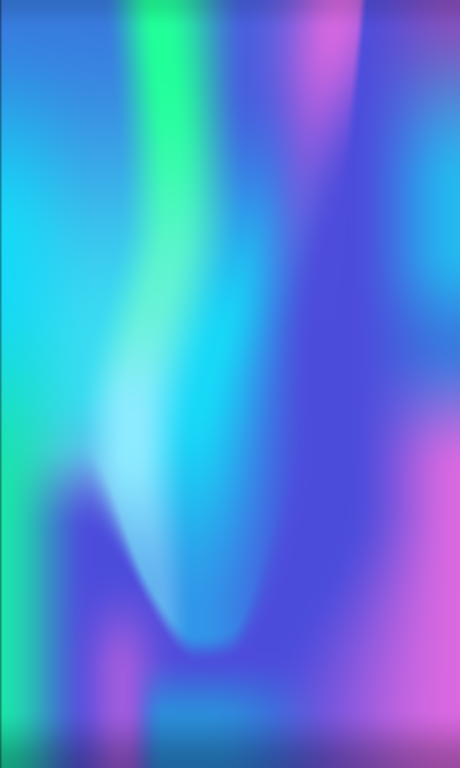
Reproduce this background procedurally as a Shadertoy shader.

```glsl
// Soft vertical aurora: a green ribbon melting into a cyan tongue over indigo and pink.

#define TONGUE_X 0.43        // lowest point of the tongue
#define TONGUE_DEPTH 0.855   // measured downward from the top
#define WING_RISE 0.17       // how far the left rim climbs
#define RIM_CURVE 17.0       // steepness of the right rim
#define BOTTOM_SHADE 0.72
#define TOP_SHADE 0.88

const vec3 AZURE  = vec3(0.22, 0.48, 0.87);
const vec3 CYAN   = vec3(0.09, 0.85, 0.97);
const vec3 AQUA   = vec3(0.23, 0.86, 0.95);
const vec3 JADE   = vec3(0.11, 0.89, 0.67);
const vec3 GREEN  = vec3(0.13, 1.00, 0.60);
const vec3 MINT   = vec3(0.40, 0.95, 0.84);
const vec3 ICE    = vec3(0.55, 0.92, 1.00);
const vec3 HAZE   = vec3(0.48, 0.65, 0.91);
const vec3 INDIGO = vec3(0.30, 0.30, 0.86);
const vec3 ORCHID = vec3(0.62, 0.36, 0.87);
const vec3 PINK   = vec3(0.85, 0.41, 0.88);

// Smooth step that accepts edges in either order.
float ease(float a, float b, float v) {
    float t = clamp((v - a) / (b - a), 0.0, 1.0);
    return t * t * (3.0 - 2.0 * t);
}

float bell(float v, float center, float width) {
    float t = (v - center) / width;
    return exp(-t * t);
}

// Colour of the left border at a given depth.
vec3 leftColor(float d) {
    vec3 c = mix(AZURE, CYAN, ease(0.0, 0.32, d));
    return mix(c, JADE, ease(0.36, 0.65, d));
}

// Colour of the right border at a given depth.
vec3 rightColor(float d) {
    vec3 c = mix(ORCHID * 0.85, vec3(0.14, 0.72, 0.94), ease(0.0, 0.25, d));
    c = mix(c, AZURE, ease(0.32, 0.46, d));
    return mix(c, PINK, ease(0.44, 0.62, d));
}

// Left wash, bright ribbon, cyan core and indigo flank, from left to right.
vec3 upperColor(float x, float d) {
    vec3 inner = mix(AZURE, AQUA, ease(0.0, 0.45, d));
    inner = mix(inner, HAZE, ease(0.5, 0.67, d));

    vec3 ribbon = mix(GREEN, MINT, ease(0.08, 0.42, d));
    ribbon = mix(ribbon, ICE, ease(0.38, 0.55, d));
    ribbon = mix(ribbon, vec3(0.39, 0.70, 0.94), ease(0.58, 0.77, d));

    vec3 core = mix(vec3(0.27, 0.37, 0.87), CYAN, ease(0.1, 0.46, d));
    core = mix(core, vec3(0.19, 0.59, 0.91), ease(0.52, 0.8, d));

    float ribbonX = mix(0.325, 0.365, ease(-0.1, 0.25, d))
                  - 0.09 * ease(0.28, 0.54, d) + 0.05 * ease(0.6, 0.78, d);
    float coreX = mix(0.54, 0.42, ease(0.25, 0.6, d));
    float flankX = mix(0.80, 0.68, ease(0.05, 0.45, d));

    vec3 c = mix(leftColor(d), inner, ease(0.0, 0.22, x));
    c = mix(c, ribbon, ease(ribbonX - 0.11, ribbonX, x));
    c = mix(c, core, ease(ribbonX + 0.02, coreX, x));
    c = mix(c, INDIGO, ease(coreX, flankX, x));

    // Pink stream that narrows as it falls.
    vec3 stream = mix(PINK, ORCHID, ease(0.03, 0.25, d));
    float width = mix(0.11, 0.05, ease(0.0, 0.32, d));
    float strength = 0.95 * ease(0.42, 0.03, d);
    return mix(c, stream, strength * bell(x, 0.74 - 0.33 * d, width));
}

// Indigo ground with an orchid column and a blue pool.
vec3 lowerColor(float x, float d) {
    vec3 c = mix(leftColor(d), INDIGO, ease(0.0, 0.2, x));
    c = mix(c, ORCHID, bell(x, 0.265, 0.07) * ease(0.74, 0.88, d));
    float pool = ease(0.28, 0.36, x) * ease(0.75, 0.45, x) * ease(0.85, 0.94, d);
    return mix(c, vec3(0.17, 0.56, 0.86), pool);
}

// Depth of the tongue's lower rim.
float rimDepth(float x) {
    float right = max(x - TONGUE_X, 0.0);
    return TONGUE_DEPTH - WING_RISE * ease(TONGUE_X, 0.19, x)
         - RIM_CURVE * right * right * right;
}

void mainImage(out vec4 fragColor, in vec2 fragCoord) {
    vec2 uv = fragCoord / iResolution.xy;
    float x = uv.x;
    float d = 1.0 - uv.y;

    // Crisp rim at the tip, softer toward both sides.
    float softness = 0.03 + 0.08 * ease(0.32, 0.18, x) + 0.1 * ease(0.5, 0.62, x);
    float inside = ease(-0.01, softness, rimDepth(x) - d);
    vec3 color = mix(lowerColor(x, d), upperColor(x, d), inside);

    // Right border glow, spreading inward near the base.
    float glowStart = mix(0.76, 0.55, ease(0.65, 0.95, d));
    color = mix(color, rightColor(d), ease(glowStart, 1.0, x));

    // Shaded borders.
    color *= mix(1.0, BOTTOM_SHADE, ease(0.92, 1.0, d));
    color *= mix(TOP_SHADE, 1.0, ease(0.0, 0.04, d));
    color *= mix(0.6, 1.0, ease(0.0, 0.006, x));
    fragColor = vec4(color, 1.0);
}
```
